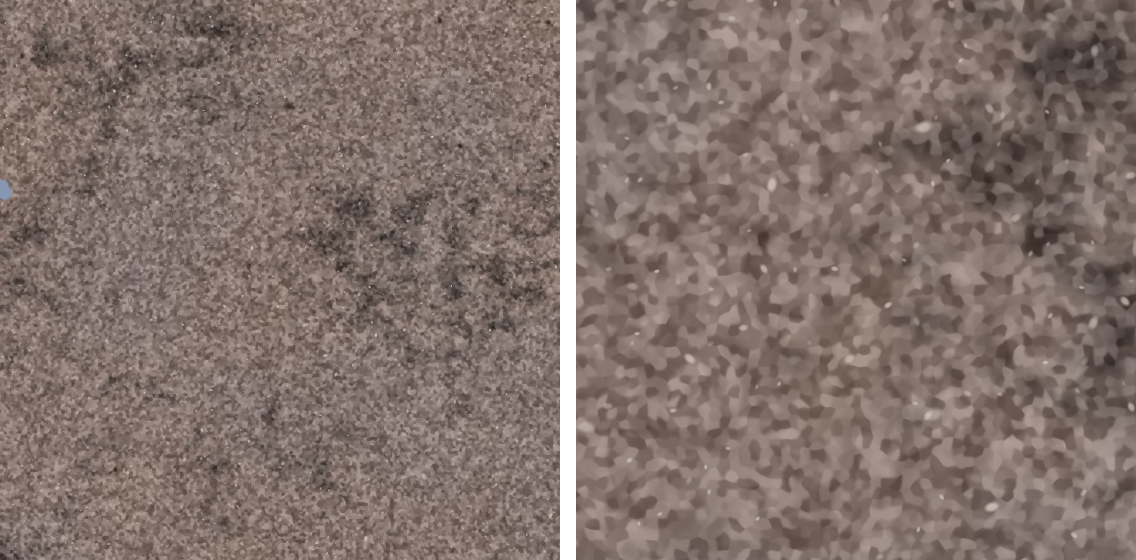
Left: the whole. Right: its middle third, enlarged.
A Shadertoy shader for this texture:

```glsl
// Weathered brown-grey ground: fine mottled grit, dark clumpy stains and pale chips.

const float TAU = 6.2831853;
const vec3 EARTH = vec3(0.523, 0.456, 0.431);
const vec3 STAIN = vec3(0.265, 0.235, 0.225);
const vec3 PIT = vec3(0.23, 0.17, 0.14);
const vec3 CHIP = vec3(0.84, 0.79, 0.76);
const vec3 BLUE_STONE = vec3(0.53, 0.59, 0.70);
const vec3 WARM_SHIFT = vec3(0.016, 0.0, -0.020);

// Three random values for a cell
vec3 hash3(vec2 cell, float seed) {
    vec3 q = fract(vec3(cell.xyx + seed) * vec3(0.1031, 0.1030, 0.0973));
    q += dot(q, q.yxz + 33.33);
    return fract((q.xxy + q.yzz) * q.zyx);
}

mat2 rotation(float angle) {
    float c = cos(angle), s = sin(angle);
    return mat2(c, -s, s, c);
}

float valueNoise(vec2 p, float seed) {
    vec2 cell = floor(p), f = fract(p);
    f = f * f * (3.0 - 2.0 * f);
    float low = mix(hash3(cell, seed).x, hash3(cell + vec2(1, 0), seed).x, f.x);
    float high = mix(hash3(cell + vec2(0, 1), seed).x, hash3(cell + vec2(1, 1), seed).x, f.x);
    return mix(low, high, f.y);
}

float layeredNoise(vec2 p, float seed) {
    float sum = 0.0, weight = 0.5;
    for (int i = 0; i < 4; i++) {
        sum += weight * valueNoise(p, seed + float(i) * 17.0);
        p = rotation(0.5) * p * 2.03;
        weight *= 0.5;
    }
    return sum / 0.9375;
}

// Cellular grit: elongated grains of random tone, -1 to 1, softly blended
float grit(vec2 p, float seed, float sharpness) {
    vec2 home = floor(p);
    float tone = 0.0, total = 0.0;
    for (int y = -1; y <= 1; y++)
    for (int x = -1; x <= 1; x++) {
        vec2 cell = home + vec2(x, y);
        vec3 h = hash3(cell, seed);
        vec2 d = p - cell - 0.15 - 0.7 * h.xy;
        d = rotation(h.z * TAU) * d * vec2(0.85, 1.4);
        float weight = exp(-sharpness * dot(d, d));
        tone += weight * (2.0 * hash3(cell, seed + 41.0).x - 1.0);
        total += weight;
    }
    return tone / total;
}

// Sparse soft oval flecks; radii are in cells
float flecks(vec2 p, float seed, float density, float minRadius, float maxRadius) {
    vec2 home = floor(p);
    float mask = 0.0;
    for (int y = -1; y <= 1; y++)
    for (int x = -1; x <= 1; x++) {
        vec2 cell = home + vec2(x, y);
        vec3 place = hash3(cell, seed), look = hash3(cell, seed + 73.0);
        vec2 d = rotation(place.z * TAU) * (p - cell - place.xy) * vec2(0.8, 1.25);
        float radius = mix(minRadius, maxRadius, look.y * look.y);
        float shape = 1.0 - smoothstep(0.3 * radius, radius, length(d));
        mask = max(mask, shape * step(look.x, density) * mix(0.35, 1.0, look.z));
    }
    return mask;
}

// Broad patches broken into ragged clumps, heaviest near the upper left
float stainMask(vec2 uv) {
    float patches = layeredNoise(uv * vec2(3.2, 5.0), 5.0);
    float clumps = layeredNoise(uv * vec2(26.0, 38.0), 29.0);
    vec2 d = (uv - vec2(0.3, 1.0)) * vec2(2.6, 5.0);
    float corner = 0.12 * exp(-dot(d, d));
    return smoothstep(0.57, 0.87, 0.6 * patches + 0.5 * clumps + corner);
}

void mainImage(out vec4 fragColor, in vec2 fragCoord) {
    vec2 uv = fragCoord / iResolution.y;

    // Earth with slow drifts of warmth and lightness
    float drift = layeredNoise(uv * 4.0, 90.0) - 0.5;
    vec3 color = EARTH + WARM_SHIFT * 2.0 * drift;
    color += 0.05 * (layeredNoise(uv * 9.0, 61.0) - 0.5);

    // Stains and small pits
    color = mix(color, STAIN, 0.8 * stainMask(uv));
    color = mix(color, PIT, 0.75 * flecks(uv * 14.0, 12.0, 0.06, 0.08, 0.2));

    // Fine and medium grit
    color += 0.115 * grit(uv * 165.0, 3.0, 7.0);
    color += 0.060 * grit(uv * 88.0, 19.0, 6.0);

    // Pale chips, many tiny and a few larger
    color = mix(color, CHIP, 0.75 * flecks(uv * 62.0, 7.0, 0.22, 0.10, 0.24));
    color = mix(color, CHIP, 0.85 * flecks(uv * 24.0, 53.0, 0.08, 0.08, 0.16));

    // One bluish stone at the left edge
    float stone = length((uv - vec2(0.004, 0.66)) * vec2(1.0, 0.9));
    stone += 0.005 * (valueNoise(uv * 90.0, 8.0) - 0.5);
    color = mix(color, BLUE_STONE, 1.0 - smoothstep(0.013, 0.018, stone));

    fragColor = vec4(clamp(color, 0.0, 1.0), 1.0);
}
```
